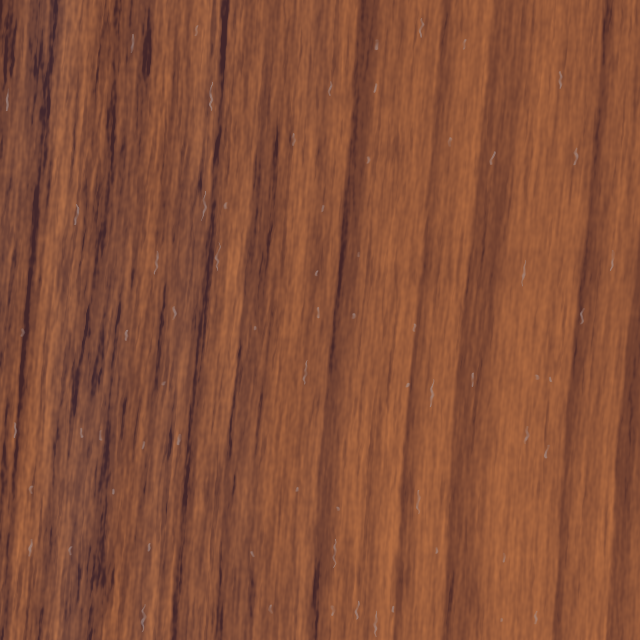
A three.js fragment shader for this texture:

```glsl
// Polished reddish-brown wood: leaning growth rings, fine fibres, dark pores and pale flecks.
#define LEAN 0.08
#define RING_SPACING 0.12
#define RING_DEPTH 0.58
#define STREAK_DEPTH 0.36
#define FIBRE_DEPTH 0.34
#define PORE_DEPTH 0.36
#define FLECK_SHARE 0.2
#define FLECK_OPACITY 0.6

varying vec2 vUv;

const vec3 UMBER = vec3(0.27, 0.145, 0.145);
const vec3 CHESTNUT = vec3(0.45, 0.26, 0.19);
const vec3 AMBER = vec3(0.67, 0.405, 0.25);
const vec3 FLECK_GREY = vec3(0.64, 0.56, 0.55);

vec2 hash2(vec2 p) {
  p = vec2(dot(p, vec2(127.1, 311.7)), dot(p, vec2(269.5, 183.3)));
  return fract(sin(p) * 43758.5453);
}

float cornerSlope(vec2 cell, vec2 offset) {
  float angle = 6.2832 * hash2(cell).x;
  return dot(vec2(cos(angle), sin(angle)), offset);
}

// Gradient noise, roughly -0.7 to 0.7
float gradientNoise(vec2 p) {
  vec2 i = floor(p);
  vec2 f = p - i;
  vec2 s = f * f * f * (f * (f * 6.0 - 15.0) + 10.0);
  vec2 e = vec2(1.0, 0.0);
  float low = mix(cornerSlope(i, f), cornerSlope(i + e.xy, f - e.xy), s.x);
  float high = mix(cornerSlope(i + e.yx, f - e.yx), cornerSlope(i + e.xx, f - e.xx), s.x);
  return mix(low, high, s.y);
}

// Growth rings: crisp on the left edge, fading to the right
float growthRings(vec2 grain) {
  float wobble = 0.004 * gradientNoise(grain * vec2(22.0, 9.0));
  wobble += 0.003 * gradientNoise(grain * vec2(70.0, 28.0));
  float dark = 0.0;
  for (int k = -1; k < 9; k++) {
    float n = float(k);
    float breadth = fract(n * 0.618);
    float centre = n * RING_SPACING - 0.03 * sin(n * 2.4);
    float d = grain.x - centre + wobble;
    float fade = exp(-max(d, 0.0) / mix(0.008, 0.055, breadth));
    float vary = 1.0 + 0.6 * gradientNoise(vec2(n * 7.3, grain.y * 2.5));
    dark += smoothstep(-0.006, 0.003, d) * fade * mix(1.0, 0.68, breadth) * vary;
  }
  return dark;
}

// Ragged dark pore lines, broken along the grain and gathered in bands
float poreLines(vec2 grain, float busy) {
  float band = gradientNoise(grain * vec2(17.0, 1.3) + 71.0);
  float level = 0.27 - 0.12 * busy - 0.3 * band;
  vec2 ragged = grain;
  ragged.x += 0.002 * gradientNoise(grain * vec2(45.0, 60.0));
  float wide = gradientNoise(ragged * vec2(88.0, 6.0) + 13.0);
  float thin = gradientNoise(ragged * vec2(135.0, 15.0) + 83.0);
  return smoothstep(level, level + 0.25, wide) + 0.7 * smoothstep(level, level + 0.25, thin);
}

// Pale slivers scattered along the grain, gathered into some of the columns
float slivers(vec2 grain, vec2 cells) {
  vec2 p = grain * cells;
  vec2 cell = floor(p);
  vec2 place = hash2(cell + 3.7);
  vec2 kind = hash2(cell + 41.3);
  float crowd = 2.0 * hash2(vec2(cell.x, 17.0)).x;
  vec2 d = (fract(p) - 0.5 - 0.4 * (place - 0.5)) / cells;
  float halfLength = mix(0.001, 0.024, kind.x * kind.x);
  float taper = 1.0 - 0.6 * smoothstep(0.0, 0.024, abs(d.y));
  d.x += 0.005 * gradientNoise(grain * vec2(45.0, 95.0));
  d.y = max(abs(d.y) - halfLength, 0.0);
  float halfWidth = 0.0036 * taper;
  return step(kind.y, FLECK_SHARE * crowd) * (1.0 - smoothstep(0.1, 1.0, length(d) / halfWidth));
}

void main() {
  // Coordinates across and along the leaning, gently bent grain
  vec2 grain = vec2(vUv.x - LEAN * vUv.y, vUv.y);
  grain.x += 0.014 * gradientNoise(vec2(vUv.x * 2.0, vUv.y * 1.6) + 5.0);
  float busy = 1.0 - smoothstep(0.1, 0.75, vUv.x);

  // Broad light and rings
  float tone = mix(0.64, 0.86, smoothstep(0.0, 0.85, vUv.x));
  tone += 0.08 * (0.5 - vUv.y) * vUv.x;
  tone -= RING_DEPTH * growthRings(grain);

  // Streaks and fibres
  float streak = gradientNoise(grain * vec2(24.0, 0.9) + 11.0);
  streak += 0.9 * gradientNoise(grain * vec2(74.0, 2.6) + 23.0);
  tone += STREAK_DEPTH * streak * mix(0.65, 1.1, busy);
  float fibre = 0.8 * gradientNoise(grain * vec2(150.0, 11.0) + 31.0);
  fibre += 0.6 * gradientNoise(grain * vec2(210.0, 36.0) + 37.0);
  fibre += 0.45 * gradientNoise(grain * vec2(190.0, 95.0) + 47.0);
  tone += FIBRE_DEPTH * fibre * mix(0.75, 1.1, busy);
  tone -= PORE_DEPTH * poreLines(grain, busy) * mix(0.5, 0.75, busy);

  // Wood colour, greyer towards the left
  tone = clamp(tone, 0.0, 1.08);
  vec3 colour = mix(UMBER, CHESTNUT, smoothstep(0.0, 0.4, tone));
  colour = mix(colour, AMBER, max(tone - 0.4, 0.0) / 0.6);
  float haze = busy * (0.7 + gradientNoise(grain * vec2(14.0, 1.5) + 61.0));
  colour += haze * vec3(-0.012, 0.009, 0.028);

  // Pale flecks in open pores
  float flecks = slivers(grain + 0.37, vec2(31.0, 11.0));
  flecks *= 0.8 + 1.1 * gradientNoise(grain * vec2(130.0, 85.0));
  colour = mix(colour, FLECK_GREY, FLECK_OPACITY * clamp(flecks, 0.0, 1.0));

  gl_FragColor = vec4(colour, 1.0);
}
```
